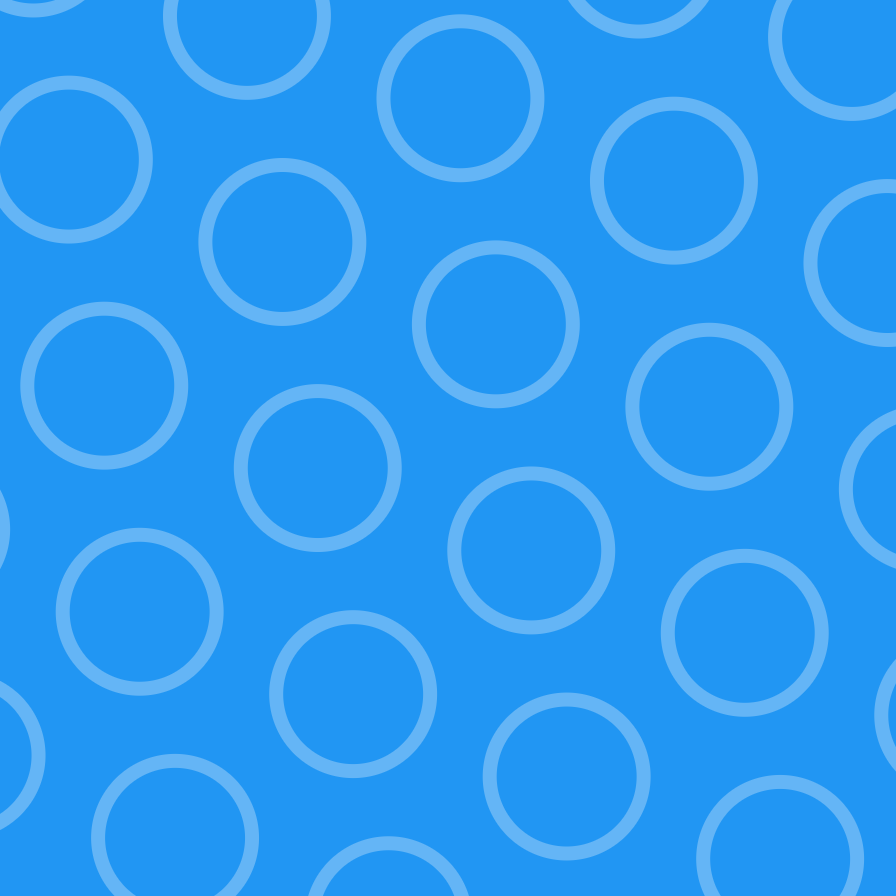
This pattern is drawn by a Shadertoy shader. Its source:

```glsl
// Tilted hexagonal lattice of thin pale rings on a flat blue ground.
#define SPACING 0.2554
#define TILT_DEGREES -21.1
#define ANCHOR vec2(0.5534, 0.638)
#define RING_RADIUS 0.0859
#define RING_WIDTH 0.0156
#define GROUND_COLOR vec3(0.129, 0.588, 0.953)
#define RING_COLOR vec3(0.392, 0.710, 0.965)

vec2 rotate(vec2 p, float angle) {
    float c = cos(angle), s = sin(angle);
    return vec2(c * p.x - s * p.y, s * p.x + c * p.y);
}

// Distance to the nearest hexagonal lattice point, from two interleaved grids
float latticeDistance(vec2 p) {
    vec2 cell = SPACING * vec2(1.0, sqrt(3.0));
    vec2 even = mod(p + 0.5 * cell, cell) - 0.5 * cell;
    vec2 odd = mod(p, cell) - 0.5 * cell;
    return sqrt(min(dot(even, even), dot(odd, odd)));
}

void mainImage(out vec4 fragColor, in vec2 fragCoord) {
    float pixel = 1.0 / iResolution.y;
    vec2 uv = fragCoord * pixel;
    vec2 p = rotate(uv - ANCHOR, -radians(TILT_DEGREES));

    // Signed distance to the ring band, softened over one pixel
    float ring = abs(latticeDistance(p) - RING_RADIUS) - 0.5 * RING_WIDTH;
    float coverage = clamp(0.5 - ring / pixel, 0.0, 1.0);

    fragColor = vec4(mix(GROUND_COLOR, RING_COLOR, coverage), 1.0);
}
```
